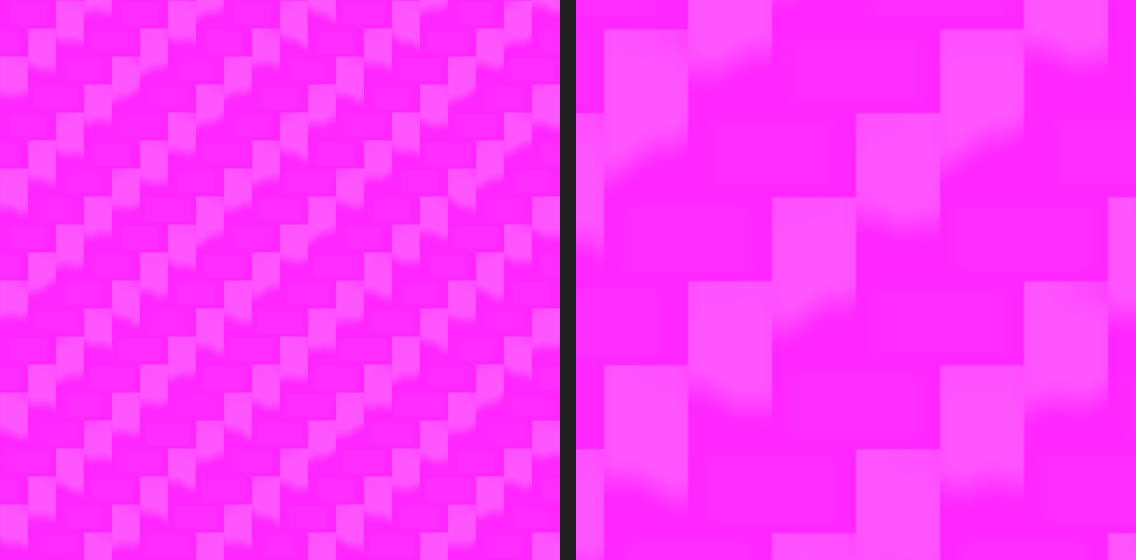
Left, the full canvas; right, a detail of the centre.
Give the GLSL for this pattern, as a WebGL 1 fragment shader.

```glsl
precision highp float;
// Diagonal twill weave: pale warp floats, two cells tall, step down to the left
// over a saturated weft. Each float has a crisp top and sides and a soft lower
// end; hashed lengths, slants and sheen vary it, and every index wraps.

uniform vec2 u_resolution;

const float CELLS = 20.0;         // cells across and down
const float PERIOD = 4.0;         // cells in one twill repeat
const float TWILL_SHIFT = 2.0;    // row where the first float starts
const float GREEN_GAP = 0.150;    // green level between weft floats
const float GREEN_WEFT = 0.185;   // green level on a weft crown
const float GREEN_WARP = 0.335;   // green level on a warp float
const float TOP_DIM = 0.38;       // greatest dimming at the float top
const float FADE_START = 1.10;    // where the lower end begins to fade, in cells
const float FADE_LENGTH = 0.62;
const float FADE_VARIATION = 0.24;
const float FADE_SLANT = 0.50;
const float FADE_WOBBLE = 0.04;
const float EDGE_SOFTNESS = 0.03; // least edge width, in cells

float hash(vec2 p) {
  vec3 q = fract(vec3(p.xyx) * 0.1031);
  q += dot(q, q.yzx + 33.33);
  return fract((q.x + q.y) * q.z);
}

// Green level of the horizontal threads; x in cells, down measured from the top.
float weftLevel(float x, float down) {
  float row = floor(down);
  float along = x + row - TWILL_SHIFT;
  float floatIndex = mod(floor(along / PERIOD), CELLS / PERIOD);
  vec2 id = vec2(floatIndex, mod(row, CELLS));
  float u = abs(mod(along, PERIOD) - 3.0);
  float v = abs(fract(down) - 0.5);
  float halfWidth = mix(0.72, 0.98, hash(id + 61.0));
  float sheen = (1.0 - smoothstep(halfWidth - 0.3, halfWidth, u))
              * (1.0 - smoothstep(0.30, 0.49, v));
  return mix(GREEN_GAP, GREEN_WEFT, sheen * mix(0.45, 1.0, hash(id + 7.0)));
}

// Adds the vertical thread of one column over the weft level.
float warpOver(float column, float x, float down, float weft, float edge) {
  float wrapped = mod(column, CELLS);
  float along = down + wrapped - TWILL_SHIFT;
  float t = mod(along, PERIOD);
  vec2 id = vec2(wrapped, mod(floor(along / PERIOD), CELLS / PERIOD));
  float side = x - column - 0.5;

  // Soft lower end, slanted and slightly wavy
  float start = FADE_START + FADE_VARIATION * (hash(id + 3.0) - 0.5)
              + FADE_SLANT * side * (2.0 * hash(id + 19.0) - 1.0)
              + FADE_WOBBLE * sin(8.0 * side + 6.2832 * hash(id + 41.0));
  float cover = smoothstep(0.0, edge, t)
              * (1.0 - smoothstep(start, start + FADE_LENGTH, t));

  // Dim top, often stronger at one corner, and faintly rounded sides
  float corner = clamp(0.5 + side * (4.0 * hash(id + 29.0) - 2.0), 0.0, 1.0);
  float dim = TOP_DIM * mix(0.3, 1.0, hash(id + 53.0)) * corner
            * (1.0 - smoothstep(0.05, 0.55, t));
  dim += 0.10 * smoothstep(0.30, 0.50, abs(side));
  return mix(weft, GREEN_WARP, cover * (1.0 - dim));
}

void main() {
  vec2 cell = gl_FragCoord.xy / u_resolution * CELLS;
  float down = CELLS - cell.y;
  vec2 edge = max(CELLS / u_resolution, vec2(EDGE_SOFTNESS));

  // Blend the two nearest columns across their shared edge
  float border = floor(cell.x + 0.5);
  float weft = weftLevel(cell.x, down);
  float leftLevel = warpOver(border - 1.0, cell.x, down, weft, edge.y);
  float rightLevel = warpOver(border, cell.x, down, weft, edge.y);
  float blend = smoothstep(-0.5 * edge.x, 0.5 * edge.x, cell.x - border);

  gl_FragColor = vec4(1.0, mix(leftLevel, rightLevel, blend), 1.0, 1.0);
}
```
